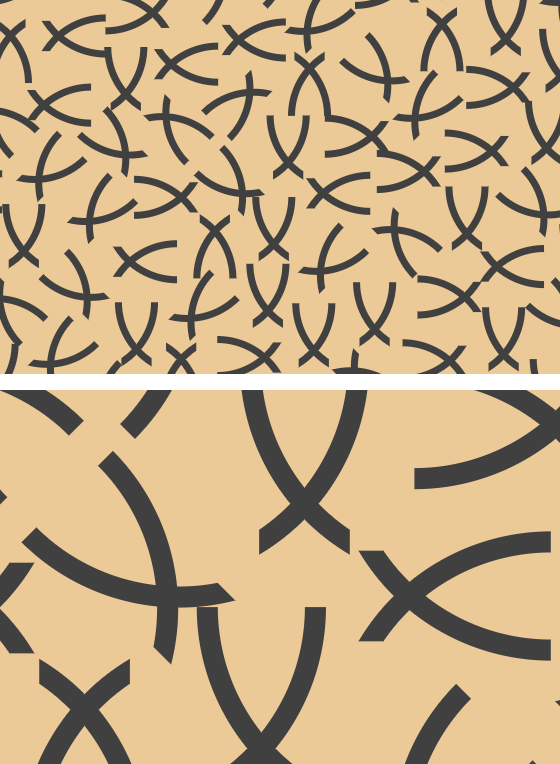
Top: the whole. Bottom: its middle third, enlarged.
A WebGL 1 fragment shader for this pattern:

```glsl
precision highp float;
// Scattered crossed strokes: two mirrored arcs that meet near one end.
// A tilted hexagonal lattice is jittered, crowded sites push apart, and each
// glyph turns side-on to its nearest neighbours in steps of 45 degrees.

uniform vec2 u_resolution;

// Lengths are fractions of the canvas height.
#define SPACING     0.186
#define TILT        0.31
#define JITTER      0.19
#define MIN_GAP     0.176
#define ARC_RADIUS  0.1895
#define OPEN_HALF   0.0482
#define TAIL_HALF   0.0404
#define GLYPH_LEN   0.168
#define STROKE_HALF 0.0094
#define PAPER vec3(0.922, 0.792, 0.596)
#define INK   vec3(0.251, 0.251, 0.251)

const float PI = 3.14159265;

float hash(vec2 p) {
  return fract(sin(dot(p, vec2(127.1, 311.7))) * 43758.5453);
}

mat2 rotation(float a) {
  float c = cos(a), s = sin(a);
  return mat2(c, s, -s, c);
}

// Lattice point moved by a random offset within a disc.
vec2 jitteredSite(vec2 id) {
  vec2 site = rotation(TILT) * vec2(id.x + 0.5 * id.y, 0.866 * id.y);
  float angle = 2.0 * PI * hash(id + 3.7);
  float reach = JITTER * sqrt(hash(id + 19.3));
  return SPACING * (site + reach * vec2(cos(angle), sin(angle)));
}

// Lattice coordinates of a canvas point.
vec2 latticeCoord(vec2 p) {
  vec2 q = p * rotation(TILT) / SPACING;
  float row = q.y / 0.866;
  return vec2(q.x - 0.5 * row, row);
}

// Final position (xy) and direction (z) of one glyph.
vec3 placeGlyph(vec2 id) {
  vec2 site = jitteredSite(id);
  vec2 push = vec2(0.0);
  vec2 crowd = vec2(0.0);
  for (int j = -1; j <= 1; j++) {
    for (int i = -1; i <= 1; i++) {
      if (i == 0 && j == 0) continue;
      vec2 away = site - jitteredSite(id + vec2(float(i), float(j)));
      float gap = length(away);
      vec2 dir = away / gap;
      push += 0.5 * max(MIN_GAP - gap, 0.0) * dir;
      // Doubled angles, so that opposite neighbours add up.
      crowd += vec2(dir.x * dir.x - dir.y * dir.y, 2.0 * dir.x * dir.y)
             * pow(SPACING / gap, 6.0);
    }
  }
  float angle = 0.5 * atan(crowd.y, crowd.x) + 0.5 * PI;
  angle = floor(angle / (0.25 * PI) + 0.5) * 0.25 * PI;
  angle += PI * step(0.5, hash(id + 41.9));
  return vec3(site + push, angle);
}

// One arc: square cut at the open end, cut along the axis at the tail.
float arcDistance(vec2 p) {
  float ring = abs(length(p + vec2(0.0, ARC_RADIUS - OPEN_HALF)) - ARC_RADIUS);
  return max(ring - STROKE_HALF, max(-p.x, -p.y - TAIL_HALF));
}

float glyphDistance(vec2 p) {
  p.x += 0.5 * GLYPH_LEN;
  return min(arcDistance(p), arcDistance(vec2(p.x, -p.y)));
}

void main() {
  vec2 p = gl_FragCoord.xy / u_resolution.y;
  vec2 cell = floor(latticeCoord(p) + 0.5);

  float dist = 1.0;
  for (int j = -1; j <= 1; j++) {
    for (int i = -1; i <= 1; i++) {
      vec3 glyph = placeGlyph(cell + vec2(float(i), float(j)));
      vec2 local = (p - glyph.xy) * rotation(glyph.z);
      dist = min(dist, glyphDistance(local));
    }
  }

  // Edge blended over one pixel.
  float ink = clamp(0.5 - dist * u_resolution.y, 0.0, 1.0);
  gl_FragColor = vec4(mix(PAPER, INK, ink), 1.0);
}
```
